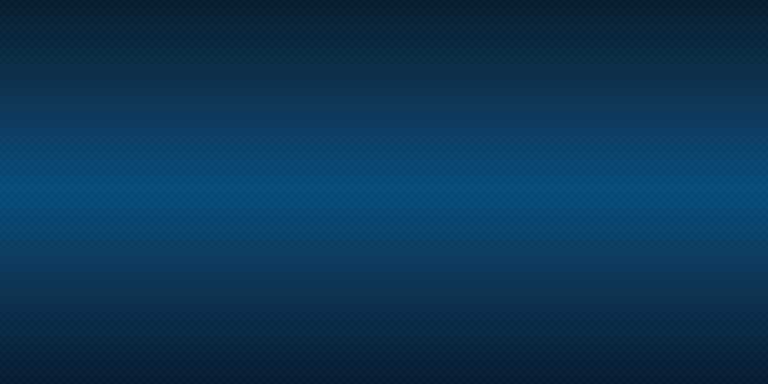
This background is drawn by a Shadertoy shader. Its source:

```glsl
// A glowing blue horizontal band under a fine diagonal wire mesh.
#define EDGE_TOP vec3(0.020, 0.105, 0.165)
#define EDGE_BOTTOM vec3(0.018, 0.098, 0.180)
#define MID_BLUE vec3(0.045, 0.250, 0.400)
#define GLOW_BLUE vec3(0.010, 0.325, 0.535)
#define WIRE_COLOR vec3(0.110, 0.195, 0.270)
#define GLOW_HEIGHT 0.505
#define MID_LEVEL 0.68
#define CELLS_PER_HEIGHT 48.0
#define WIRE_WIDTH 0.0028
#define WIRE_OPACITY 0.42

// Vertical gradient: dark edges, steel blue, then the bright centre.
vec3 bandColor(float y) {
    float reach = y > GLOW_HEIGHT ? 1.0 - GLOW_HEIGHT : GLOW_HEIGHT;
    float level = 1.0 - abs(y - GLOW_HEIGHT) / reach;
    vec3 edge = y > GLOW_HEIGHT ? EDGE_TOP : EDGE_BOTTOM;
    vec3 color = mix(edge, MID_BLUE, clamp(level / MID_LEVEL, 0.0, 1.0));
    float glow = clamp((level - MID_LEVEL) / (1.0 - MID_LEVEL), 0.0, 1.0);
    return mix(color, GLOW_BLUE, glow);
}

// Coverage of two crossing families of diagonal wires.
float wireMesh(vec2 p, float pixel) {
    vec2 diagonal = vec2(p.x + p.y, p.x - p.y) * CELLS_PER_HEIGHT;
    vec2 toWire = abs(fract(diagonal) - 0.5) / (CELLS_PER_HEIGHT * sqrt(2.0));
    vec2 edge = (0.5 * WIRE_WIDTH - toWire) / pixel + 0.5;
    vec2 coverage = clamp(edge, 0.0, 1.0) * min(1.0, WIRE_WIDTH / pixel);
    return max(coverage.x, coverage.y);
}

void mainImage(out vec4 fragColor, in vec2 fragCoord) {
    float pixel = 1.0 / iResolution.y;
    vec2 p = fragCoord * pixel;
    vec3 color = bandColor(p.y);

    // Lay the mesh over the band.
    color = mix(color, WIRE_COLOR, WIRE_OPACITY * wireMesh(p, pixel));
    fragColor = vec4(color, 1.0);
}
```
